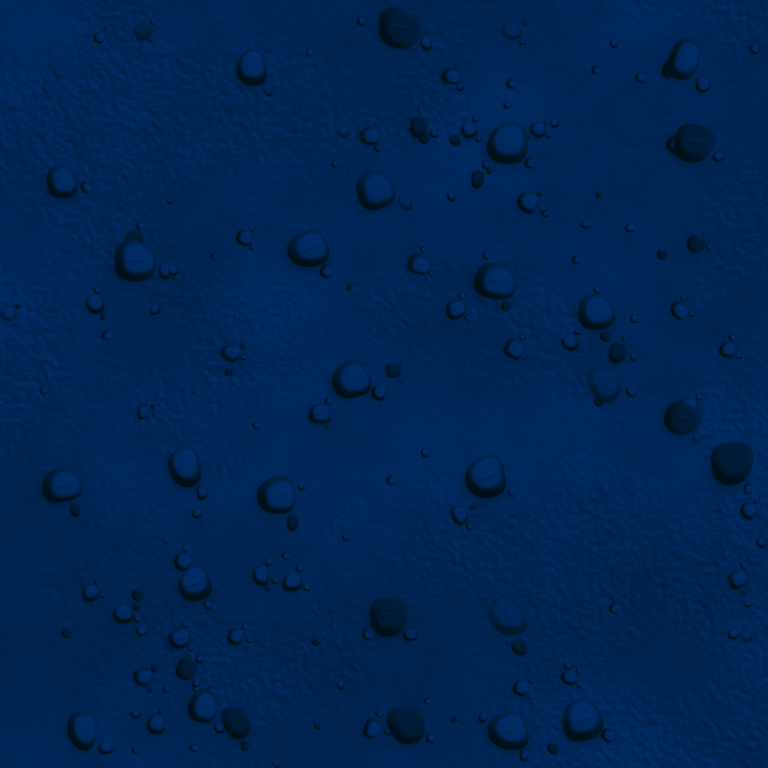
This texture is drawn by a WebGL 2 fragment shader. Its source:

```glsl
#version 300 es
precision highp float;
// Blue sea-bed ground strewn with smooth pebbles, lit from the upper right.
// The ground is cloudy noise plus embossed grain; the pebbles are bevelled
// rounded shapes scattered on jittered grids, some with small companions.
uniform vec2 u_resolution;
out vec4 fragColor;

const float TAU = 6.2831853;
const vec2 LIGHT = vec2(0.6, 0.8);

// Integer hash: four random values per lattice cell and seed
vec4 hash4(vec2 cell, float seed) {
    uvec4 v = uvec4(ivec4(ivec2(cell), int(seed), 7));
    v = v * 1664525u + 1013904223u;
    for (int i = 0; i < 2; i++) {
        v.x += v.y * v.w; v.y += v.z * v.x; v.z += v.x * v.y; v.w += v.y * v.z;
        v ^= v >> 16u;
    }
    return vec4(v >> 8u) / 16777216.0;
}

float noise(vec2 p, float seed) {
    vec2 i = floor(p), f = fract(p);
    f = f * f * (3.0 - 2.0 * f);
    float low = mix(hash4(i, seed).x, hash4(i + vec2(1, 0), seed).x, f.x);
    float high = mix(hash4(i + vec2(0, 1), seed).x, hash4(i + 1.0, seed).x, f.x);
    return mix(low, high, f.y);
}

float fbm(vec2 p, float seed) {
    float sum = 0.0, gain = 0.53;
    for (int i = 0; i < 4; i++) {
        sum += gain * noise(p, seed + float(i));
        p = mat2(1.6, 1.2, -1.2, 1.6) * p;
        gain *= 0.5;
    }
    return sum;
}

// Ground
float grainHeight(vec2 p) {
    return noise(p * 145.0, 20.0) + 0.5 * noise(p * 270.0, 21.0);
}

float groundShade(vec2 p) {
    vec2 e = LIGHT * 0.0016;
    float slope = grainHeight(p - e) - grainHeight(p + e);
    float rough = mix(0.35, 1.25, smoothstep(0.35, 0.65, fbm(p * 7.0, 30.0)));
    float clouds = 0.1 * (fbm(p * 5.0, 40.0) - 0.5);
    float mottle = 0.04 * (fbm(p * 28.0, 50.0) - 0.5);
    return 0.338 + clouds + mottle + 0.085 * rough * slope;
}

// Distance-like value of a wobbly rounded outline, 1 on the edge
float outline(vec2 q, vec2 phase) {
    float a = atan(q.y, q.x + 1e-5);
    float wobble = 1.0 + 0.05 * sin(2.0 * a + phase.x) + 0.045 * sin(3.0 * a + phase.y);
    vec2 s = pow(abs(q), vec2(2.4));
    return pow(s.x + s.y, 1.0 / 2.4) / wobble;
}

// One pebble over the shade below it; p is relative to its centre
float addPebble(float shade, vec2 p, float radius, vec4 rnd, float pixel) {
    if (length(p) > radius * 1.9) return shade;
    float turn = (rnd.x - 0.5) * 1.1;
    mat2 spin = mat2(cos(turn), sin(turn), -sin(turn), cos(turn));
    float narrow = mix(0.72, 1.0, smoothstep(0.1, 0.5, rnd.y));
    vec2 q = spin * p / (radius * vec2(narrow, 0.95));
    vec2 phase = rnd.zw * TAU;
    float soft = pixel / radius;
    float edge = outline(q, phase);
    float body = 1.0 - smoothstep(1.0 - soft, 1.0 + soft, edge);
    float side = dot(q, LIGHT);

    // Dark bevel and a lighter facet leaning away from it
    float lean = mix(-0.5, 1.5, rnd.z);
    vec2 shift = 0.2 * vec2(cos(lean), sin(lean));
    float facet = 1.0 - smoothstep(0.6 - soft, 0.84 + soft, outline(q - shift, phase));
    float bevel = mix(0.10, 0.27, smoothstep(-0.9, 1.0, side));
    float top = 0.365 + 0.045 * side + 0.02 * (noise(q * 4.0, 60.0) - 0.5);
    top *= rnd.w < 0.16 ? 0.58 : 1.0;

    // Short crease across some tops
    float bend = q.y - 0.12 - 0.3 * q.x * abs(q.x);
    float crease = exp(-pow(bend / 0.08, 2.0)) - exp(-pow((bend + 0.14) / 0.09, 2.0));
    top += 0.045 * crease * step(0.55, rnd.y) * (1.0 - smoothstep(0.2, 0.5, abs(q.x)));

    // Soft contact shadow, then the stone; a few are half buried
    float shadow = exp(-5.0 * max(edge - 1.0, 0.0)) * smoothstep(0.7, -0.9, side);
    shadow *= 1.0 - smoothstep(1.3, 1.75, length(p) / radius);
    float exposed = rnd.x < 0.1 ? 0.5 : 1.0;
    shade *= 1.0 - 0.3 * shadow * exposed;
    return mix(shade, mix(bevel, top, facet), body * exposed);
}

// Jittered grid of pebbles, each with a few smaller companions
float scatter(float shade, vec2 p, float cells, float density, vec2 sizes,
              int companions, float seed, float pixel) {
    vec2 home = floor(p * cells);
    for (int k = 0; k < 9; k++) {
        vec2 cell = home + vec2(k % 3, k / 3) - 1.0;
        vec4 place = hash4(cell, seed);
        float crowd = mix(0.4, 1.6, smoothstep(0.3, 0.7, noise(cell / cells * 5.0, 70.0)));
        if (place.z > density * crowd) continue;
        vec2 offset = p - (cell + 0.15 + 0.7 * place.xy) / cells;
        float radius = mix(sizes.x, sizes.y, place.w);
        for (int j = 0; j < companions; j++) {
            vec4 rnd = hash4(cell, seed + 1.0 + float(j));
            float a = -1.2 + 1.7 * float(j) + rnd.x;
            float small = radius * mix(0.24, 0.42, rnd.y);
            vec2 away = vec2(cos(a), sin(a)) * (radius * 1.12 + small);
            shade = addPebble(shade, offset - away, small, rnd.wzyx, pixel);
        }
        shade = addPebble(shade, offset, radius, hash4(cell, seed + 9.0), pixel);
    }
    return shade;
}

void main() {
    float extent = min(u_resolution.x, u_resolution.y);
    vec2 p = gl_FragCoord.xy / extent;
    float pixel = 0.8 / extent;
    float shade = groundShade(p);
    shade = scatter(shade, p, 26.0, 0.10, vec2(0.004, 0.008), 0, 100.0, pixel);
    shade = scatter(shade, p, 14.0, 0.27, vec2(0.010, 0.0145), 2, 200.0, pixel);
    shade = scatter(shade, p, 7.0, 0.46, vec2(0.022, 0.029), 1, 300.0, pixel);
    // Navy ramp: green follows blue
    fragColor = vec4(0.0, 0.026 + 0.365 * shade, shade, 1.0);
}
```
